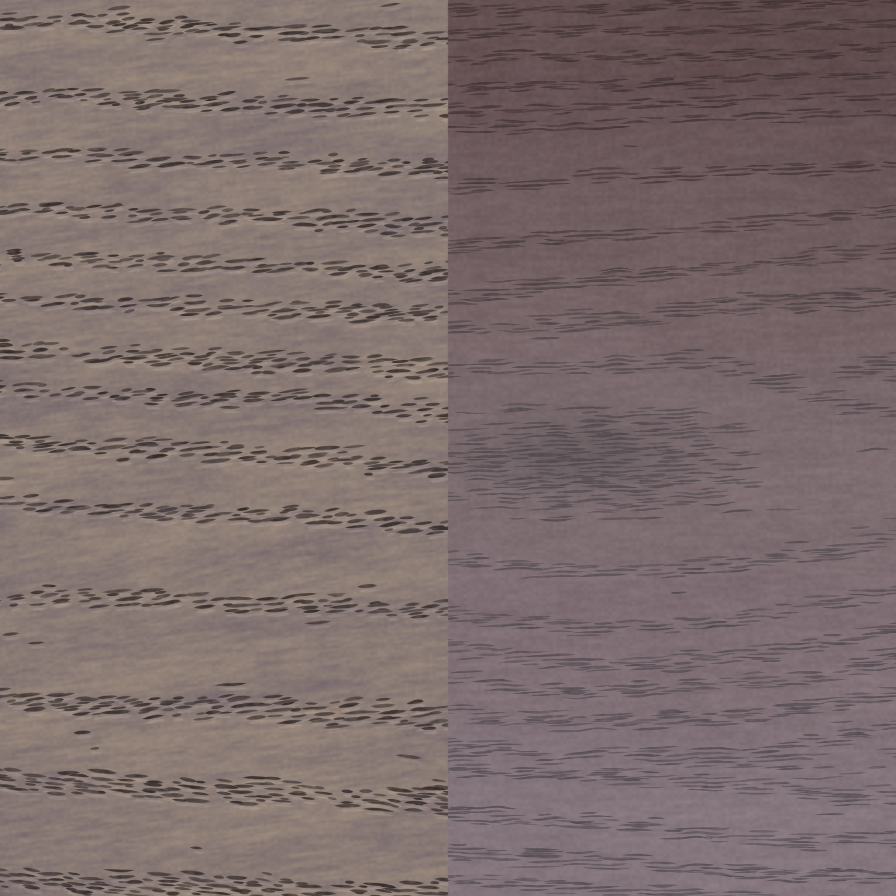
Reproduce this texture procedurally as a three.js fragment shader.

```glsl
varying vec2 vUv;

float hash(vec2 p) {
  return fract(sin(dot(p, vec2(127.1, 311.7))) * 43758.5453);
}

float noise(vec2 p) {
  vec2 i = floor(p), f = fract(p);
  f = f * f * (3.0 - 2.0 * f);
  return mix(mix(hash(i), hash(i + vec2(1, 0)), f.x),
             mix(hash(i + vec2(0, 1)), hash(i + vec2(1, 1)), f.x), f.y);
}

float bump(float x) {
  return exp(-x * x);
}

// Distance from a height to the nearest growth ring
float ringDistance(mat4 rings, float y) {
  float d = 1.0;
  for (int i = 0; i < 4; i++)
    for (int j = 0; j < 4; j++) d = min(d, abs(y - rings[i][j]));
  return d;
}

// Chance of an open pore on the pale board
float paleDensity(vec2 p) {
  mat4 rings = mat4(0.977, 0.896, 0.831, 0.768, 0.716, 0.665, 0.609, 0.568,
                    0.508, 0.440, 0.336, 0.219, 0.128, 0.017, -1.0, -1.0);
  float drop = 0.036 + 0.026 * bump((p.y - 0.48) / 0.09);
  float y = p.y + drop * p.x + 0.01 * (noise(p * vec2(11, 14)) - 0.5);
  float width = 0.011 + 0.008 * p.x + 0.006 * (1.0 - smoothstep(0.1, 0.36, p.y));
  return 0.9 * (1.0 - smoothstep(0.4, 1.0, ringDistance(rings, y) / width));
}

// Chance of an open pore on the mauve board, with rings bent around the eye
float mauveDensity(vec2 p) {
  mat4 upper = mat4(0.984, 0.961, 0.932, 0.904, 0.880, 0.859, 0.792, 0.720,
                    0.672, 0.633, 0.588, -1.0, -1.0, -1.0, -1.0, -1.0);
  mat4 lower = mat4(0.378, 0.316, 0.275, 0.242, 0.206, 0.167, 0.141, 0.089,
                    0.049, 0.017, -1.0, -1.0, -1.0, -1.0, -1.0, -1.0);
  float t = p.x * 2.0 - 1.0;
  float rise = t * (0.012 + 0.037 * bump((p.y - 0.72) / 0.09));
  rise -= 0.06 * smoothstep(0.5, 1.0, t) * (1.0 - smoothstep(0.58, 0.64, p.y));
  float dip = mix(-0.03 * t, 0.022 * t - 0.09 * t * (1.0 - t), smoothstep(0.12, 0.18, p.y));
  float wobble = 0.008 * (noise(p * vec2(13, 18)) - 0.5);
  float d = p.y > 0.49 ? ringDistance(upper, p.y - rise + wobble)
                       : ringDistance(lower, p.y - dip + wobble);
  float width = 0.013 - 0.004 * smoothstep(0.82, 0.87, p.y);
  float rings = 0.95 * (1.0 - smoothstep(0.3, 1.0, d / width));
  float eye = length((p - vec2(0.655, 0.488)) / vec2(0.22, 0.075));
  return max(rings, 0.95 * (1.0 - smoothstep(0.35, 1.15, eye)));
}

// Ragged dashes in staggered rows, kept where the density allows
float poreLayer(vec2 p, vec2 size, bool pale, float seed) {
  float shear = pale ? 0.05 : 0.03;
  vec2 offset = seed * vec2(0.37, 0.5);
  vec2 g = (p - vec2(0.0, shear * p.x)) / size + offset;
  float row = floor(g.y), stagger = hash(vec2(row, seed)) * 7.0;
  g.x += stagger;
  vec2 id = floor(g);
  float r = hash(id + seed * 17.3);
  vec2 middle = vec2(0.5, 0.4 + 0.2 * hash(id + 3.1));
  vec2 center = (id + middle - vec2(stagger, 0.0) - offset) * size;
  center.y += shear * center.x;
  float density = pale ? paleDensity(center) : mauveDensity(center);
  vec2 f = g - id - middle;
  float slant = pale ? (center.y < 0.16 ? -0.6 : 0.2) : (center.y < 0.12 ? -0.4 : 0.1);
  f.y -= slant * f.x;
  float span = mix(0.2, 0.49, hash(id + 5.7 + seed));
  float along = f.x / span;
  float taper = 1.0 - along * along * abs(along);
  float body = smoothstep(-0.06, 0.18, mix(0.24, 0.36, hash(id + 2.3)) * taper - abs(f.y));
  return body * step(r, density) * step(abs(along), 1.0) * mix(0.6, 1.0, hash(id + 9.1));
}

float pores(vec2 p, bool pale) {
  vec2 size = pale ? vec2(0.038, 0.0074) : vec2(0.07, 0.0052);
  p.y += 0.003 * (noise(p * vec2(45, 60)) - 0.5);
  float ragged = mix(0.7, 1.0, noise(p * vec2(150, 350)));
  return ragged * max(poreLayer(p, size, pale, 1.0),
                      poreLayer(p, size * vec2(0.7, 0.85), pale, 2.0));
}

// Fine streaks along the grain, centered on zero
float streaks(vec2 p, float lean) {
  p.y -= lean * p.x;
  return noise(p * vec2(30, 170)) + 0.8 * noise(p * vec2(75, 330)) - 0.9;
}

vec3 paleBoard(vec2 p) {
  float cloud = noise(vec2(p.x * 6.0, p.y * 26.0 - p.x * 3.0));
  float tone = 0.5 + 0.6 * (cloud - 0.5) + 0.55 * streaks(p, 0.12);
  vec3 wood = mix(vec3(0.49, 0.435, 0.44), vec3(0.59, 0.525, 0.475), tone);
  wood += 0.07 * pores(p + vec2(-0.002, 0.005), true);
  return mix(wood, vec3(0.17, 0.14, 0.135), 0.95 * pores(p, true));
}

vec3 mauveBoard(vec2 p) {
  vec3 wood = mix(vec3(0.52, 0.46, 0.49), vec3(0.49, 0.425, 0.44), smoothstep(0.0, 0.5, p.y));
  wood = mix(wood, vec3(0.44, 0.365, 0.375), smoothstep(0.45, 0.8, p.y));
  wood = mix(wood, vec3(0.385, 0.305, 0.31), smoothstep(0.75, 1.0, p.y));
  wood -= 0.06 * (p.x - 0.65) * smoothstep(0.2, 1.0, p.y);
  wood += 0.028 * streaks(p, 0.03) + 0.02 * (noise(p * vec2(5, 22)) - 0.5);
  // Smoky heart of the eye
  vec2 eye = (p - vec2(0.64, 0.49)) / vec2(0.11, 0.045);
  wood = mix(wood, vec3(0.34, 0.32, 0.33), 0.45 * exp(-dot(eye, eye)));
  vec3 ink = mix(vec3(0.27, 0.25, 0.27), vec3(0.21, 0.16, 0.16), smoothstep(0.5, 0.9, p.y));
  return mix(wood, ink, 0.75 * pores(p, false));
}

void main() {
  float seam = smoothstep(0.499, 0.501, vUv.x);
  vec3 color = mix(paleBoard(vUv), mauveBoard(vUv), seam);
  color += 0.03 * (noise(vUv * 260.0) - 0.5);
  gl_FragColor = vec4(color, 1.0);
}
```
